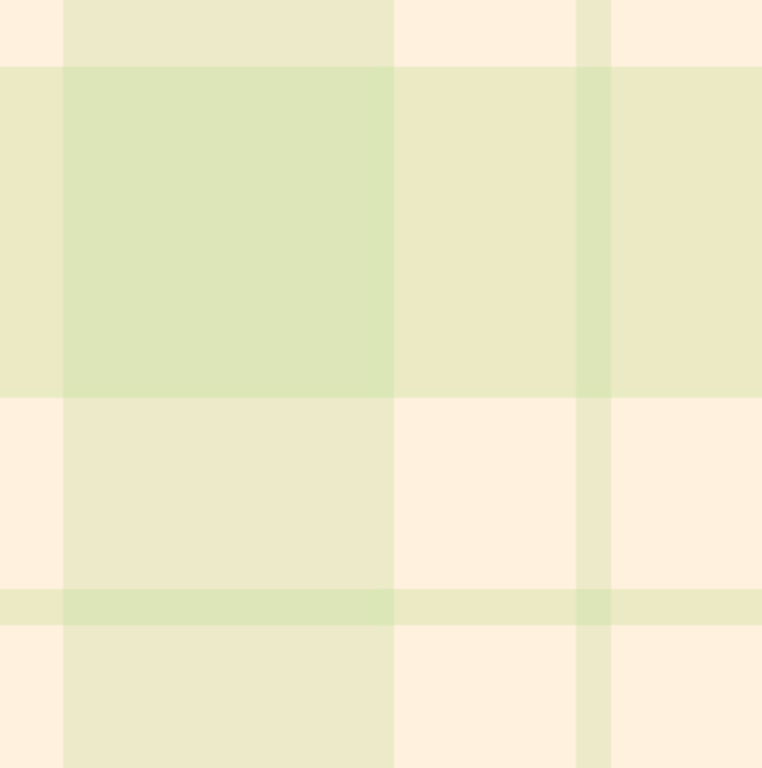
Give the GLSL for this pattern, as a Shadertoy shader.

```glsl
#define REPEATS vec2(1.0, 1.0)
#define WARP_WIDE vec2(0.0827, 0.5170)
#define WARP_THIN vec2(0.7560, 0.8020)
#define WEFT_WIDE vec2(0.4820, 0.9130)
#define WEFT_THIN vec2(0.1860, 0.2330)
#define SOFTNESS 0.0022
#define EDGE_WIDTH 0.022
#define EDGE_TINT vec3(-0.010, 0.003, -0.004)
#define CREAM vec3(1.000, 0.945, 0.870)
#define WARP_COLOR vec3(0.930, 0.918, 0.790)
#define WEFT_COLOR vec3(0.925, 0.918, 0.770)
#define CROSS_COLOR vec3(0.867, 0.902, 0.720)

// Coverage of a stripe between span.x and span.y, periodic over one cell
float stripe(float position, vec2 span, float blur) {
    float center = 0.5 * (span.x + span.y);
    float halfWidth = 0.5 * (span.y - span.x);
    float offset = abs(fract(position - center + 0.5) - 0.5);
    return 1.0 - smoothstep(-blur, blur, offset - halfWidth);
}

void mainImage(out vec4 fragColor, in vec2 fragCoord) {
    vec2 cell = fract(fragCoord / iResolution.xy * REPEATS);
    vec2 blur = max(vec2(SOFTNESS), 0.75 * REPEATS / iResolution.xy);

    // Each direction carries one wide and one thin stripe
    float warp = max(stripe(cell.x, WARP_WIDE, blur.x), stripe(cell.x, WARP_THIN, blur.x));
    float weft = max(stripe(cell.y, WEFT_WIDE, blur.y), stripe(cell.y, WEFT_THIN, blur.y));

    // Translucent overlap of the two directions
    vec3 color = mix(mix(CREAM, WARP_COLOR, warp), mix(WEFT_COLOR, CROSS_COLOR, warp), weft);

    // Slightly greener rim along the right and lower sides of the wide stripes
    vec2 rightRim = vec2(WARP_WIDE.y - EDGE_WIDTH, WARP_WIDE.y);
    vec2 lowerRim = vec2(WEFT_WIDE.x, WEFT_WIDE.x + 0.5 * EDGE_WIDTH);
    float rim = max(stripe(cell.x, rightRim, blur.x), stripe(cell.y, lowerRim, blur.y));
    color += EDGE_TINT * rim;

    fragColor = vec4(color, 1.0);
}
```
